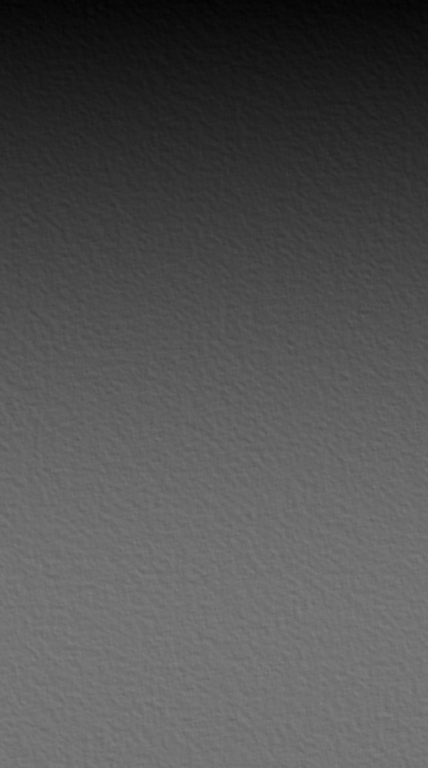
This background is drawn by a Shadertoy shader. Its source:

```glsl
float hash(vec2 cell) {
    return fract(sin(dot(cell, vec2(127.1, 311.7))) * 43758.5453);
}

float valueNoise(vec2 p) {
    vec2 cell = floor(p);
    vec2 f = fract(p);
    vec2 w = f * f * (3.0 - 2.0 * f);
    float low = mix(hash(cell), hash(cell + vec2(1.0, 0.0)), w.x);
    float high = mix(hash(cell + vec2(0.0, 1.0)), hash(cell + 1.0), w.x);
    return mix(low, high, w.y);
}

// Layered noise, turned between octaves to hide the lattice
float paperHeight(vec2 p, int octaves) {
    const mat2 turn = mat2(0.8, 0.6, -0.6, 0.8);
    float height = 0.0;
    float weight = 0.5;
    for (int i = 0; i < octaves; i++) {
        height += weight * valueNoise(p);
        p = turn * p * 1.8 + 17.3;
        weight *= 0.6;
    }
    return height;
}

// Height difference along the light direction
float emboss(vec2 p, vec2 lightStep, int octaves) {
    return paperHeight(p + lightStep, octaves) - paperHeight(p - lightStep, octaves);
}

// Dark at the top, easing into a flat grey below
float verticalShade(float depth, float darkest, float lightest, float reach) {
    float ease = sin(1.570796 * clamp(depth / reach, 0.0, 1.0));
    return mix(darkest, lightest, ease);
}

void mainImage(out vec4 fragColor, in vec2 fragCoord) {
    vec2 uv = fragCoord / iResolution.xy;
    vec2 pos = fragCoord / iResolution.x;

    float shade = verticalShade(1.0 - uv.y, 0.027, 0.452, 0.86);

    // Embossed paper grain, fainter in the dark
    float grain = emboss(pos * vec2(78.0, 84.0), vec2(0.17, 0.22), 3);
    shade += grain * mix(0.045, 0.085, smoothstep(0.0, 0.4, shade));

    fragColor = vec4(vec3(clamp(shade, 0.0, 1.0)), 1.0);
}
```
